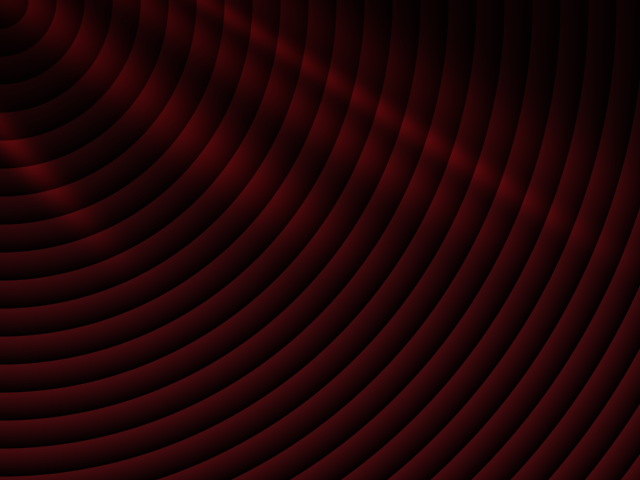
A WebGL 1 fragment shader for this background:

```glsl
precision highp float;
// Dark red concentric ridges around the top left corner, crossed by soft slanted light rays.

uniform vec2 u_resolution;

// Soft ray at a given slope from the light source
float ray(float slope, float center, float width) {
  float d = (slope - center) / width;
  return exp(-d * d);
}

void main() {
  // Canvas heights, measured right and down from the top left corner
  vec2 p = vec2(gl_FragCoord.x, u_resolution.y - gl_FragCoord.y) / u_resolution.y;

  // Ridges: bright inner edge fading to black outward
  float period = 0.035 * length(u_resolution) / u_resolution.y;
  float phase = fract(length(p) / period);
  float edge = 1.3 / (u_resolution.y * period);
  float ridge = min(1.0 - phase, phase / edge);
  float ridgeLight = mix(0.22, 1.0, smoothstep(0.0, 0.8, p.y));

  // Rays fan out from a source beyond the top left corner
  vec2 fromSource = p + vec2(1.076, 0.9375);
  float slope = fromSource.y / fromSource.x;
  float rays = 0.85 * ray(slope, 0.625, 0.016)
             + 0.40 * ray(slope, 0.575, 0.045)
             + 0.70 * ray(slope, 0.685, 0.035)
             + 0.80 * ray(slope, 0.826, 0.060)
             + 0.95 * ray(slope, 1.125, 0.040);
  rays *= 1.0 - smoothstep(0.28, 0.64, p.y);

  vec3 ridgeRed = vec3(0.265, 0.040, 0.052);
  vec3 rayRed = vec3(0.245, 0.016, 0.022);
  vec3 color = vec3(0.012, 0.002, 0.003)
             + ridgeRed * ridge * ridgeLight
             + rayRed * rays * mix(0.5, 0.95, ridge);
  gl_FragColor = vec4(color, 1.0);
}
```
